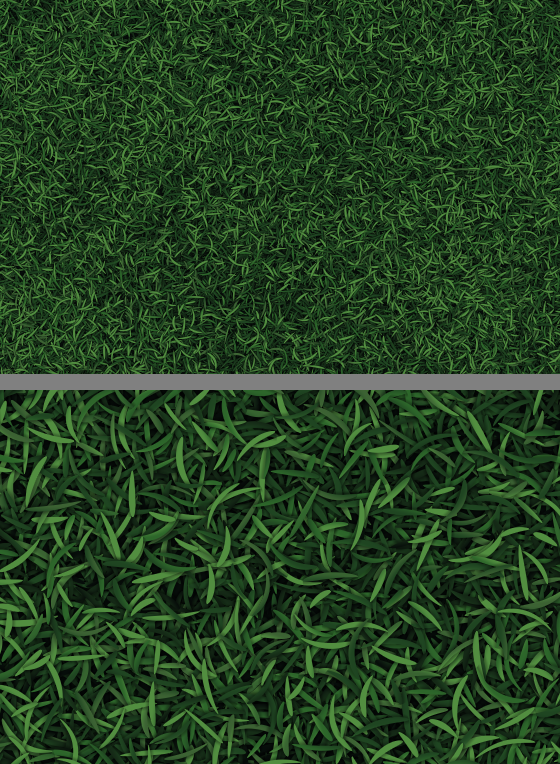
Top: the whole. Bottom: its middle third, enlarged.
This texture is drawn by a Shadertoy shader. Its source:

```glsl
#define LAYERS 15
#define DENSITY 34.0
#define BLADE_WIDTH 0.085
#define BLADE_BEND 0.45
#define SHADOW 0.30
#define TONE_CONTRAST 1.4
#define PATCHINESS 0.07

const vec3 SOIL   = vec3(0.025, 0.050, 0.038);
const vec3 DEEP   = vec3(0.080, 0.160, 0.085);
const vec3 MIDDLE = vec3(0.120, 0.270, 0.130);
const vec3 FRESH  = vec3(0.175, 0.400, 0.165);
const vec3 OLIVE  = vec3(0.235, 0.385, 0.200);
const vec3 LIGHT  = vec3(0.320, 0.555, 0.250);

vec4 hash4(vec3 p) {
    vec4 q = fract(p.xyzx * vec4(0.1031, 0.1030, 0.0973, 0.1099));
    q += dot(q, q.wzxy + 33.33);
    return fract((q.xxyz + q.yzzw) * q.zywx);
}

mat2 rotation(float angle) {
    float c = cos(angle), s = sin(angle);
    return mat2(c, s, -s, c);
}

// Tone runs from shaded undergrowth to sunlit tips
vec3 grassColor(float tone, float dryness) {
    vec3 lit = mix(FRESH, OLIVE, smoothstep(0.45, 0.75, dryness));
    vec3 color = mix(SOIL, DEEP, smoothstep(0.0, 0.22, tone));
    color = mix(color, MIDDLE, smoothstep(0.22, 0.48, tone));
    color = mix(color, lit, smoothstep(0.50, 0.74, tone));
    return mix(color, LIGHT, smoothstep(0.76, 0.95, tone));
}

// Broad, faint changes in brightness
float patches(vec2 p) {
    return 0.5 * sin(5.0 * p.x + 2.0 * sin(4.0 * p.y))
         + 0.5 * sin(9.0 * p.y - 6.0 * p.x + 1.5 * sin(11.0 * p.x));
}

// One blade per cell, drawn over the layers below
void drawLayer(inout vec3 color, vec2 p, float layer, float pixel, float patchTone) {
    p = rotation(layer * 2.4) * p + layer * vec2(17.31, 9.73) + 200.0;
    vec2 home = floor(p);
    float height = exp(-0.16 * (float(LAYERS) - 1.0 - layer));

    for (int j = -1; j <= 1; j++)
    for (int i = -1; i <= 1; i++) {
        vec2 cell = home + vec2(i, j);
        vec4 place = hash4(vec3(cell, layer + 3.0));
        vec4 look = hash4(vec3(cell, layer + 71.0));

        // Local frame: x along the blade, y across its bent spine
        vec2 q = rotation(6.2832 * place.z) * (p - cell - place.xy);
        float halfLength = mix(0.40, 0.95, place.w);
        float along = q.x / halfLength;
        float bend = BLADE_BEND * (2.0 * look.x - 1.0);
        float slope = 2.0 * bend * q.x;
        float across = (q.y - bend * (q.x * q.x - 0.2)) * inversesqrt(1.0 + slope * slope);

        float taper = sqrt(max(1.0 - along * along, 0.0)) * (1.0 - 0.25 * along);
        float width = BLADE_WIDTH * mix(0.75, 1.2, look.y) * taper;
        float ends = clamp((halfLength - abs(q.x)) / pixel + 0.5, 0.0, 1.0);
        float body = ends * clamp((width - abs(across)) / pixel + 0.5, 0.0, 1.0);
        float shade = ends * (1.0 - smoothstep(width, width + 0.14, abs(across)));

        // Depth and chance set the tone; tips and one edge catch light
        float tone = mix(height, look.z, 0.55);
        tone = 0.5 + (tone - 0.5) * TONE_CONTRAST;
        tone += 0.10 * along + 0.06 * clamp(across / BLADE_WIDTH, -1.0, 1.0) + patchTone;

        color *= 1.0 - SHADOW * shade;
        color = mix(color, grassColor(clamp(tone, 0.0, 1.0), look.w), body);
    }
}

void mainImage(out vec4 fragColor, in vec2 fragCoord) {
    vec2 uv = fragCoord / iResolution.y;
    float pixel = DENSITY / iResolution.y;
    float patchTone = PATCHINESS * patches(uv);
    vec3 color = SOIL;

    for (int k = 0; k < LAYERS; k++)
        drawLayer(color, uv * DENSITY, float(k), pixel, patchTone);

    fragColor = vec4(color, 1.0);
}
```
